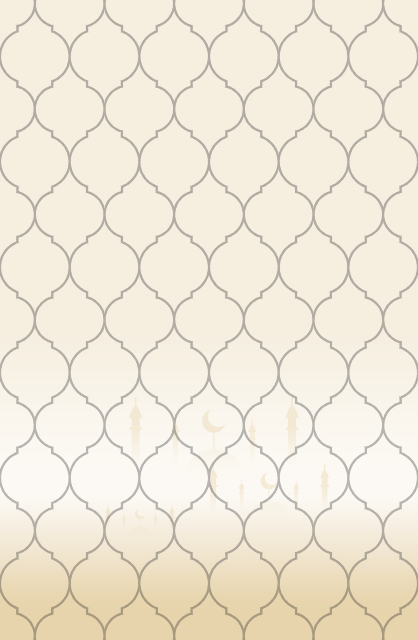
This pattern is drawn by a WebGL 2 fragment shader. Its source:

```glsl
#version 300 es
precision highp float;
// Ogee lantern lattice, six tiles across, over a cream-white-sand gradient.
// One quarter of a tile is mirrored: two arcs joined by a small upright step.
// Faint skylines of towers, domes and crescents fade out beneath the lattice.

uniform vec2 u_resolution;
out vec4 outColor;

// Distance to the lattice centre line; p is in tile widths.
float latticeDistance(vec2 p) {
    float halfRow = 0.7565;
    vec2 q = vec2(0.5 - abs(fract(p.x) - 0.5),
                  abs(mod(p.y - 0.813 + halfRow, 2.0 * halfRow) - halfRow));
    float wideArc = abs(length(q - vec2(0.382, 0.0)) - 0.382);
    float smallArc = abs(length(q - vec2(0.167, halfRow)) - 0.333);
    float arc = q.x < 0.25 ? wideArc : smallArc;
    float notch = max(abs(q.x - 0.25), abs(q.y - 0.397) - 0.037);
    return min(arc, notch);
}

// Paper gradient, v runs from bottom to top.
vec3 paper(float v) {
    vec3 sand = vec3(0.906, 0.832, 0.675);
    vec3 cream = vec3(0.963, 0.934, 0.874);
    vec3 white = vec3(0.988, 0.978, 0.957);
    vec3 c = mix(sand, vec3(0.96, 0.925, 0.865), smoothstep(0.04, 0.185, v));
    c = mix(c, white, smoothstep(0.155, 0.235, v));
    return mix(c, cream, smoothstep(0.245, 0.52, v));
}

// Tower coverage: x from its axis, h below its tip, s half width.
float tower(float x, float h, float s, float aa) {
    float k = h / s;
    float w = 0.65;                                           // shaft
    if (k < 1.5) w = 0.14;                                    // spire
    else if (k < 3.0) w = 0.9 * sqrt((k - 1.5) / 1.5);        // cap
    else if (k < 3.4 || (k > 5.0 && k < 5.4)) w = 1.0;        // galleries
    return smoothstep(aa, -aa, abs(x) - w * s) * smoothstep(-aa, aa, h);
}

// Skyline around a crescent at the origin, outer towers at x = +-1.
float skyline(vec2 m, float aa) {
    float x = abs(m.x);
    float fade = smoothstep(-0.62, 0.0, m.y);
    float outer = tower(x - 1.0, 0.31 - m.y, 0.078, aa);
    float inner = tower(x - 0.49, 0.03 - m.y, 0.05, aa);
    float moon = max(length(m) - 0.15, 0.13 - length(m - vec2(0.055)));
    float mast = max(x - 0.012, abs(m.y + 0.27) - 0.12);
    float dome = length((m - vec2(0.0, -0.66)) * vec2(0.85, 1.0)) - 0.3;
    float cover = max(outer, inner) * fade;
    cover = max(cover, smoothstep(aa, -aa, moon));
    cover = max(cover, 0.6 * smoothstep(aa, -aa, mast));
    return max(cover, 0.3 * smoothstep(aa, -aa, dome) * smoothstep(-0.75, -0.35, m.y));
}

void main() {
    vec2 p = gl_FragCoord.xy / u_resolution.x * 6.0;
    float aa = 6.0 / u_resolution.x;
    vec3 color = paper(gl_FragCoord.y / u_resolution.y);

    // Three skylines: centre and size
    vec3 scenes[3] = vec3[3](vec3(3.07, 3.143, 1.123),
                             vec3(3.86, 2.283, 0.80),
                             vec3(2.008, 1.805, 0.46));
    for (int i = 0; i < 3; i++) {
        vec3 s = scenes[i];
        float cover = skyline((p - s.xy) / s.z, 0.6 * aa / s.z);
        color = mix(color, vec3(0.935, 0.875, 0.755), 0.6 * cover);
    }

    // Translucent grey stroke with a slightly uneven edge
    float rough = 0.002 * sin(p.x * 71.0 + 2.0 * sin(p.y * 53.0)) * sin(p.y * 67.0);
    float d = latticeDistance(p) - 0.0165 + rough;
    float stroke = smoothstep(0.6 * aa, -0.6 * aa, d);
    color = mix(color, color * vec3(0.722, 0.724, 0.73), stroke);
    outColor = vec4(color, 1.0);
}
```
